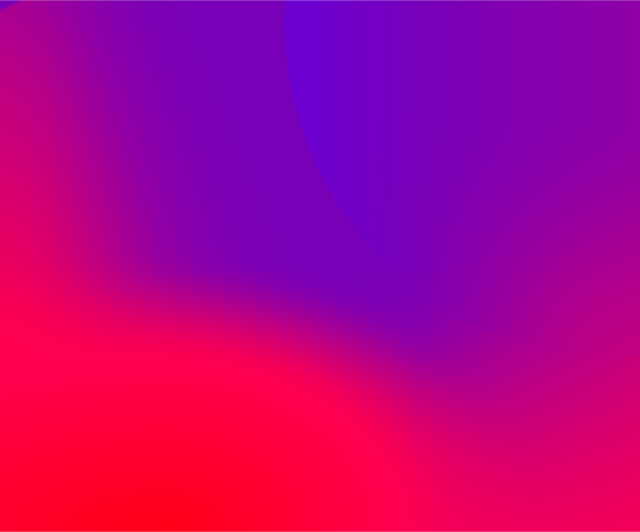
Write a WebGL 1 fragment shader that draws this background.

```glsl
precision highp float;
// Violet to red gradient background with a soft red glow and a large translucent disc.
uniform vec2 u_resolution;

const vec3 BLUE_VIOLET = vec3(0.42, 0.0, 0.83);
const vec3 VIOLET = vec3(0.47, 0.0, 0.72);
const vec3 CRIMSON = vec3(1.0, 0.0, 0.31);
const vec3 RED = vec3(1.0, 0.0, 0.09);

// Heat below 0 is blue violet, 0 violet, 1 crimson and 2 red.
vec3 heatColor(float heat) {
  vec3 color = mix(VIOLET, CRIMSON, clamp(heat, 0.0, 1.0));
  color = mix(color, RED, clamp(heat - 1.0, 0.0, 1.0));
  return mix(color, BLUE_VIOLET, clamp(-heat / 0.12, 0.0, 1.0));
}

// Joins two heats without exceeding 1.
float screenBlend(float a, float b) {
  return 1.0 - (1.0 - a) * (1.0 - b);
}

// Distance from the glow centre, where 1 is the rim of an uneven ellipse.
float glowDistance(vec2 uv) {
  vec2 offset = uv - vec2(0.26, 0.0);
  float width = offset.x < 0.0 ? 0.65 : 0.365;
  return length(offset / vec2(width, 0.32));
}

// Warm left side, lower right floor, right edge and the bottom glow.
float backgroundHeat(vec2 uv) {
  float depth = 1.0 - uv.y;
  float spread = uv.x / (0.15 + 0.14 * depth);
  float left = min(0.35 + depth, 1.0) * exp(-spread * spread);
  float ground = 0.9 * smoothstep(0.45, 1.1, depth) * smoothstep(0.4, 0.8, uv.x);
  float right = clamp((uv.x - 0.65) / 0.35, 0.0, 1.0)
              * (0.17 + 0.3 * smoothstep(0.1, 0.6, depth));
  float glow = glowDistance(uv);
  float halo = 1.0 - smoothstep(0.95, 1.65, glow);
  float heat = screenBlend(screenBlend(left, halo), screenBlend(ground, right));
  return heat + max(1.0 - glow, 0.0);
}

// Cool on the left of the disc, warming toward its lower right.
float discHeat(vec2 uv) {
  float across = mix(-0.12, 0.17, clamp((uv.x - 0.44) / 0.56, 0.0, 1.0));
  float lower = smoothstep(0.2, 0.75, 1.0 - uv.y);
  return across + 0.4 * lower * smoothstep(0.55, 0.95, uv.x);
}

// Smooth coverage of the region where the distance is negative.
float coverage(float dist, float softness) {
  return 1.0 - smoothstep(-softness, softness, dist);
}

void main() {
  vec2 uv = gl_FragCoord.xy / u_resolution;
  float aspect = u_resolution.x / u_resolution.y;
  float edge = 0.8 / u_resolution.y;
  vec3 color = heatColor(backgroundHeat(uv));

  // Large disc at the upper right
  vec2 discCenter = vec2(0.969 * aspect, 0.958);
  float disc = length(vec2(uv.x * aspect, uv.y) - discCenter) - 0.631;
  color = mix(color, heatColor(discHeat(uv)), coverage(disc, edge));

  // Violet sliver in the upper left corner
  vec2 corner = vec2(uv.x * aspect, 1.0 - uv.y);
  float sliver = dot(corner, normalize(vec2(0.45, 1.0))) - 0.017;
  color = mix(color, VIOLET, coverage(sliver, edge));

  // Pale hairlines along the top and bottom
  float border = min(uv.y, 1.0 - uv.y) - 0.0016;
  color = mix(color, vec3(1.0), 0.25 * coverage(border, edge));

  gl_FragColor = vec4(color, 1.0);
}
```
